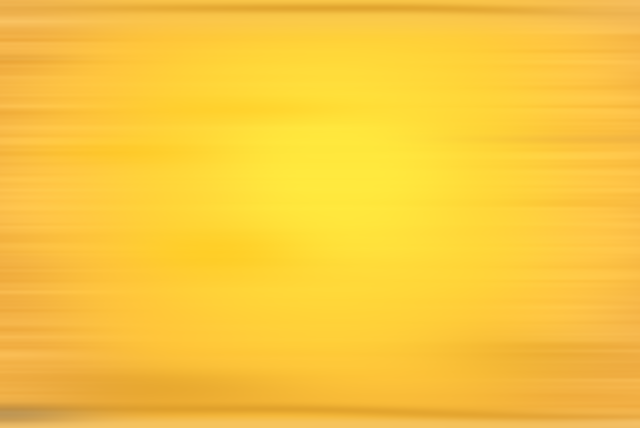
Reproduce this background procedurally as a Shadertoy shader.

```glsl
// Golden yellow backdrop: a soft central glow smeared into horizontal streaks.

// Palette, from the heart of the glow to the rim
const vec3 LEMON = vec3(1.00, 0.91, 0.24);
const vec3 YELLOW = vec3(1.00, 0.83, 0.22);
const vec3 GOLD = vec3(1.00, 0.775, 0.225);
const vec3 AMBER = vec3(0.955, 0.70, 0.23);
const vec3 OCHRE = vec3(0.85, 0.60, 0.15);
const vec3 SAFFRON = vec3(1.00, 0.79, 0.11);
const vec3 CREAM = vec3(0.96, 0.77, 0.38);
const vec3 UMBER = vec3(0.62, 0.50, 0.27);

// Layout, in fractions of the canvas
const vec2 GLOW_CENTER = vec2(0.53, 0.59);
const vec2 GLOW_RADIUS = vec2(0.54, 0.60);
const float BROAD_STREAKS = 0.09;
const float FINE_STREAKS = 0.055;

float hash(vec2 p) {
    p = fract(p * vec2(0.1031, 0.1137));
    p += dot(p, p.yx + 33.33);
    return fract((p.x + p.y) * p.x * 17.0);
}

float noise(vec2 p) {
    vec2 cell = floor(p);
    vec2 f = fract(p);
    f = f * f * (3.0 - 2.0 * f);
    float low = mix(hash(cell), hash(cell + vec2(1, 0)), f.x);
    float high = mix(hash(cell + vec2(0, 1)), hash(cell + vec2(1, 1)), f.x);
    return mix(low, high, f.y);
}

// Soft elliptical stain, 1 at its center
float smudge(vec2 uv, vec2 center, vec2 radius) {
    vec2 d = (uv - center) / radius;
    return exp(-dot(d, d));
}

// Stretched noise around zero, rows counted over the canvas height
float streaks(vec2 uv, float rows) {
    return noise(vec2(uv.x * 2.5 + rows, uv.y * rows)) - 0.5;
}

vec3 glowRamp(float r) {
    vec3 color = mix(LEMON, YELLOW, smoothstep(0.12, 0.58, r));
    color = mix(color, GOLD, smoothstep(0.48, 0.82, r));
    return mix(color, AMBER, smoothstep(0.75, 1.15, r));
}

void mainImage(out vec4 fragColor, in vec2 fragCoord) {
    vec2 uv = fragCoord / iResolution.xy;
    float side = smoothstep(0.22, 0.50, abs(uv.x - 0.5));

    // Central glow with its radius disturbed by broad streaks
    float r = length((uv - GLOW_CENTER) / GLOW_RADIUS);
    r += BROAD_STREAKS * (streaks(uv, 14.0) + 0.6 * streaks(uv, 31.0));
    vec3 color = glowRamp(r);

    // Saturated patches left of the glow
    color = mix(color, SAFFRON, 0.60 * smudge(uv, vec2(0.34, 0.41), vec2(0.13, 0.055)));
    color = mix(color, SAFFRON, 0.50 * smudge(uv, vec2(0.18, 0.645), vec2(0.14, 0.03)));
    color = mix(color, SAFFRON, 0.40 * smudge(uv, vec2(0.37, 0.745), vec2(0.20, 0.025)));

    // Darker bands at the sides and along the bottom
    color = mix(color, OCHRE, 0.40 * smudge(uv, vec2(0.00, 0.865), vec2(0.12, 0.008)));
    color = mix(color, OCHRE, 0.35 * smudge(uv, vec2(0.96, 0.675), vec2(0.20, 0.010)));
    color = mix(color, OCHRE, 0.50 * smudge(uv, vec2(0.24, 0.095), vec2(0.22, 0.045)));
    color = mix(color, OCHRE, 0.35 * smudge(uv, vec2(0.84, 0.17), vec2(0.16, 0.06)));

    // Top edge: dark line under a pale rim
    float topLine = 0.981 - 0.012 * smoothstep(0.6, 1.0, uv.x);
    color = mix(color, CREAM, 0.45 * smoothstep(0.90, 0.96, uv.y));
    color = mix(color, OCHRE, 0.75 * smudge(uv, vec2(0.55, topLine), vec2(0.55, 0.012)));

    // Bottom edge: pale rim, dark line and a dull left corner
    float bottomLine = 0.044 - 0.016 * smoothstep(0.4, 0.9, uv.x);
    color = mix(color, CREAM, 0.85 * (1.0 - smoothstep(0.008, 0.035, uv.y)));
    color = mix(color, OCHRE, 0.75 * smudge(uv, vec2(0.40, bottomLine), vec2(0.75, 0.013)));
    color = mix(color, UMBER, 0.65 * smudge(uv, vec2(0.00, 0.032), vec2(0.13, 0.022)));

    // Fine streaks, strongest at the sides
    float grain = streaks(uv, 57.0) + 0.8 * streaks(uv, 117.0) + 0.4 * streaks(uv, 160.0);
    color += FINE_STREAKS * mix(0.15, 1.0, side) * grain * vec3(0.6, 1.0, 1.2);

    // Pale blush in the outer margins
    color.b += 0.05 * side;
    fragColor = vec4(clamp(color, 0.0, 1.0), 1.0);
}
```
